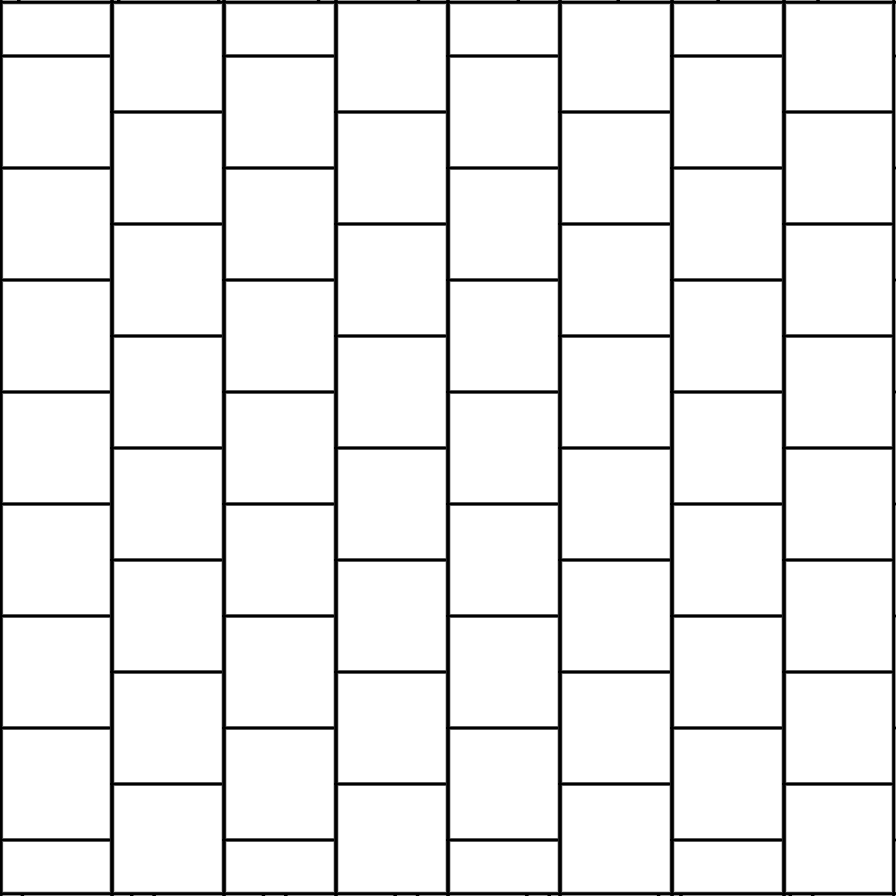
This pattern is drawn by a Shadertoy shader. Its source:

```glsl
const float CELLS = 8.0;
const float UPRIGHT_WIDTH = 0.0046;
const float COURSE_WIDTH = 0.0038;
const float FRAME_INSET = 0.0026;
const vec3 PAPER = vec3(1.0);
const vec3 INK = vec3(0.0);

// Soft coverage of a line, given the distance to its centre
float stroke(float dist, float width, float softness) {
    return clamp((0.5 * width - dist) / softness + 0.5, 0.0, 1.0);
}

// Distance to the nearest interior column boundary
float uprightDistance(float x, float cells) {
    float boundary = clamp(round(x * cells), 1.0, cells - 1.0);
    return abs(x - boundary / cells);
}

// Distance to the nearest course; even columns shift by half a cell
float courseDistance(vec2 p, float cells, float overlap) {
    float column = floor((p.x + overlap) * cells);
    float shift = 0.5 * (1.0 - mod(column, 2.0));
    float row = round(p.y * cells - shift) + shift;
    row = clamp(row, 1.0 - shift, cells - 1.0 + shift);
    return abs(p.y - row / cells);
}

// Distance to the nearest of evenly spaced marks
float tickDistance(float x, float start, float spacing) {
    return abs(mod(x - start + 0.5 * spacing, spacing) - 0.5 * spacing);
}

void mainImage(out vec4 fragColor, in vec2 fragCoord) {
    vec2 p = fragCoord / iResolution.xy;
    float softness = 1.5 / min(iResolution.x, iResolution.y);

    // Staggered cells
    float ink = stroke(uprightDistance(p.x, CELLS), UPRIGHT_WIDTH, softness);
    float courses = courseDistance(p, CELLS, 0.45 * UPRIGHT_WIDTH);
    ink = max(ink, stroke(courses, COURSE_WIDTH, softness));

    // Outer frame
    float sides = min(abs(p.x - 0.5 * FRAME_INSET), abs(1.0 - FRAME_INSET - p.x));
    float ends = abs(min(p.y, 1.0 - p.y) - FRAME_INSET);
    ink = max(ink, stroke(min(sides, ends), COURSE_WIDTH, softness));

    // Small marks in the margins beyond the frame
    float topTicks = tickDistance(p.x, 0.021, 0.1115);
    float bottomTicks = min(tickDistance(p.x, 0.0, 0.147),
                            tickDistance(p.x, 0.025, 0.147));
    float ticks = p.y > 0.5 ? topTicks : bottomTicks;
    float margin = step(min(p.y, 1.0 - p.y), FRAME_INSET);
    ink = max(ink, margin * stroke(ticks, UPRIGHT_WIDTH, softness));

    fragColor = vec4(mix(PAPER, INK, ink), 1.0);
}
```
